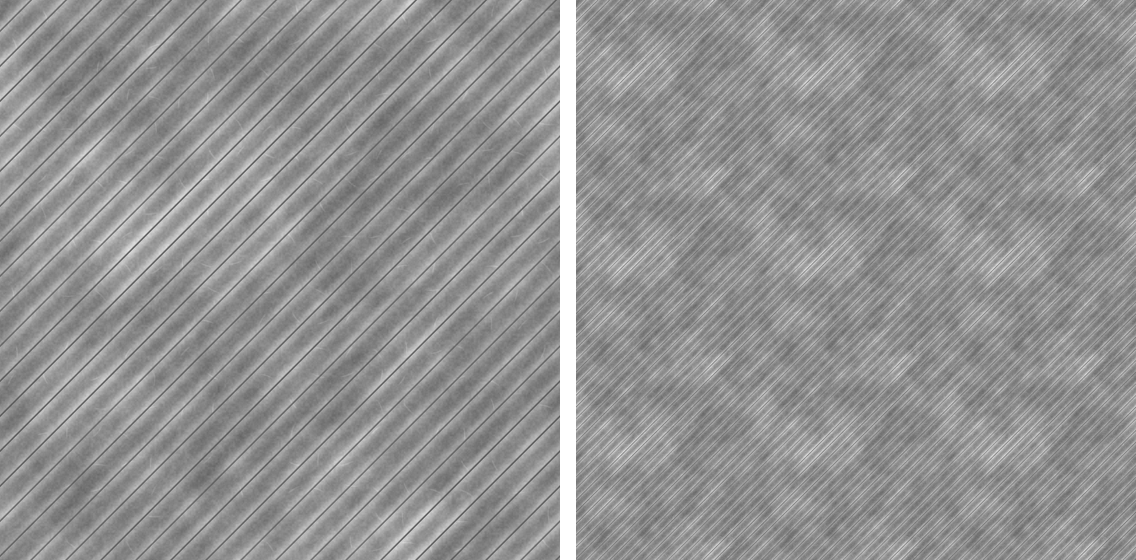
Left: one tile. Right: repeated 3 by 3.
This texture is drawn by a Shadertoy shader. Its source:

```glsl
#define PLANKS 16.0
#define PHASE 0.89
#define GROOVE_WIDTH 0.0027
#define GROOVE_TONE 0.31
#define BASE_TONE 0.525
#define EDGE_LIGHT 0.18
#define CLOUD_AMOUNT 0.36
#define GRAIN_AMOUNT 0.09
#define SCRATCH_CELLS 20.0
#define SCRATCH_LIGHT 0.06

float hash(vec2 p) {
    vec3 q = fract(p.xyx * vec3(0.1031, 0.1030, 0.0973));
    q += dot(q, q.yzx + 33.33);
    return fract((q.x + q.y) * q.z);
}

// Value noise whose lattice wraps after a whole period
float wrapNoise(vec2 p, vec2 period, float seed) {
    vec2 cell = floor(p);
    vec2 f = fract(p);
    f = f * f * (3.0 - 2.0 * f);
    vec2 a = mod(cell, period) + seed;
    vec2 b = mod(cell + 1.0, period) + seed;
    return mix(mix(hash(a), hash(vec2(b.x, a.y)), f.x),
               mix(hash(vec2(a.x, b.y)), hash(b), f.x), f.y);
}

float fbm(vec2 p, vec2 period, float seed) {
    float sum = 0.0, weight = 0.5;
    for (int i = 0; i < 5; i++) {
        sum += weight * wrapNoise(p * period, period, seed);
        period *= 2.0;
        seed += 17.0;
        weight *= 0.55;
    }
    return sum / 1.055;
}

// One faint short stroke in some cells of a wrapping grid
float scratches(vec2 uv, float pixel) {
    vec2 p = uv * SCRATCH_CELLS;
    vec2 id = mod(floor(p), SCRATCH_CELLS);
    float angle = 6.2832 * hash(id + 41.0);
    vec2 dir = vec2(cos(angle), sin(angle));
    vec2 offset = 0.3 * (vec2(hash(id + 73.0), hash(id + 97.0)) - 0.5);
    vec2 q = fract(p) - 0.5 - offset;
    float along = dot(q, dir);
    float bend = 0.4 * along * along;
    float across = abs(dot(q, vec2(-dir.y, dir.x)) - bend) / SCRATCH_CELLS;
    float stroke = 1.0 - smoothstep(0.0003, 0.0006 + pixel, across);
    float ends = 1.0 - smoothstep(0.1, 0.3, abs(along));
    return stroke * ends * step(0.5, hash(id + 131.0));
}

void mainImage(out vec4 fragColor, in vec2 fragCoord) {
    vec2 uv = fragCoord / iResolution.xy;
    float pixel = 1.0 / iResolution.y;

    // Axes across and along the diagonal planks; whole periods still tile
    vec2 diagonal = vec2(uv.x - uv.y, uv.x + uv.y);
    float stripe = PLANKS * diagonal.x - PHASE;
    float grooveId = mod(floor(stripe + 0.5), PLANKS);
    float side = fract(stripe + 0.5) - 0.5;
    float edgeDist = abs(side);

    // Broad clouds, streaks along planks and fine grain
    float cloud = fbm(uv, vec2(7.0), 3.0);
    float streak = fbm(diagonal, vec2(14.0, 5.0), 151.0);
    float mottle = fbm(uv, vec2(36.0), 307.0);
    float grain = wrapNoise(uv * 256.0, vec2(256.0), 11.0);
    grain = 0.6 * grain + 0.4 * wrapNoise(uv * 400.0, vec2(400.0), 29.0);

    // Pale, ragged wear towards both plank edges
    float ragged = edgeDist + 0.16 * (mottle - 0.5);
    float wear = smoothstep(0.42, 0.0, ragged);
    wear *= 0.25 + 1.5 * mix(cloud, streak, 0.6);
    wear *= side < 0.0 ? 1.08 : 0.92;

    float tone = BASE_TONE + EDGE_LIGHT * wear;
    tone += CLOUD_AMOUNT * (mix(cloud, streak, 0.35) - 0.5);
    tone += 0.12 * (mottle - 0.5) + GRAIN_AMOUNT * (grain - 0.5);
    tone += SCRATCH_LIGHT * scratches(uv, pixel);

    // Thin dark grooves with uneven strength
    float grooveDist = edgeDist / (PLANKS * sqrt(2.0));
    float groove = 1.0 - smoothstep(-0.6 * pixel, 0.6 * pixel,
                                    grooveDist - 0.5 * GROOVE_WIDTH);
    float strength = 0.72 + 0.16 * hash(vec2(grooveId, 5.0)) + 0.2 * (streak - 0.5);
    tone = mix(tone, GROOVE_TONE, groove * clamp(strength, 0.0, 1.0));

    fragColor = vec4(vec3(clamp(tone, 0.0, 1.0)), 1.0);
}
```
